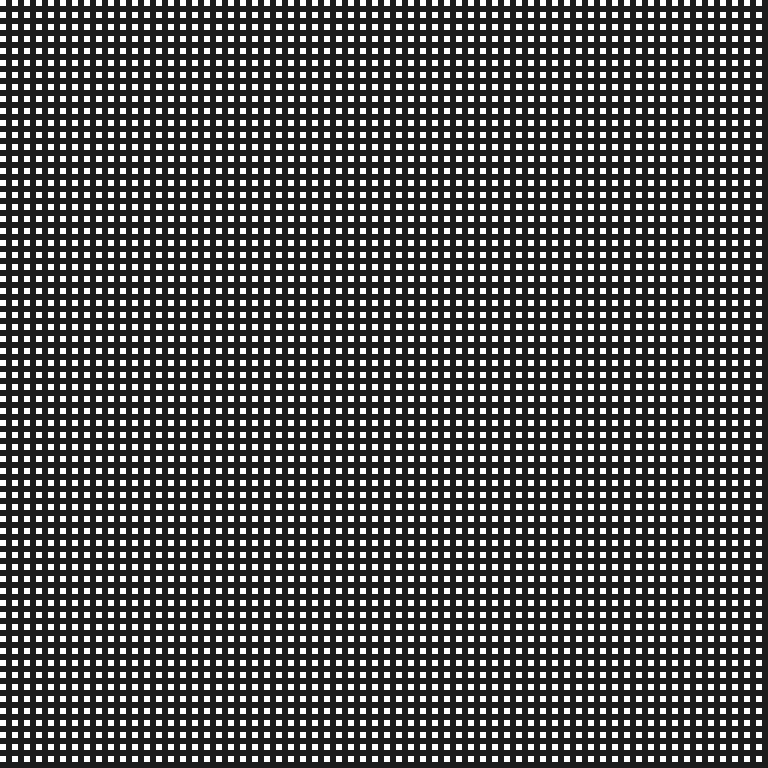
This pattern is drawn by a WebGL 1 fragment shader. Its source:

```glsl
precision highp float;
// Regular grid of small white squares on a near-black ground.

uniform vec2 u_resolution;

const float REPEATS = 64.0;                    // squares across and down
const float SQUARE_SIZE = 0.5;                 // side, in cells
const vec2 SQUARE_CENTER = vec2(0.25, 0.75);   // upper left of each cell
const vec3 GROUND_COLOR = vec3(0.11);
const vec3 SQUARE_COLOR = vec3(1.0);

// Share of the pixel covered by the nearest square, wrapping across cells.
float squareCoverage(vec2 cellPos, vec2 pixelSize) {
  vec2 fromCenter = abs(fract(cellPos - SQUARE_CENTER + 0.5) - 0.5);
  vec2 inside = (0.5 * SQUARE_SIZE - fromCenter) / pixelSize;
  vec2 coverage = clamp(inside + 0.5, 0.0, 1.0);
  return coverage.x * coverage.y;
}

void main() {
  vec2 cellPos = gl_FragCoord.xy / u_resolution * REPEATS;
  vec2 pixelSize = REPEATS / u_resolution;

  float square = squareCoverage(cellPos, pixelSize);
  gl_FragColor = vec4(mix(GROUND_COLOR, SQUARE_COLOR, square), 1.0);
}
```
